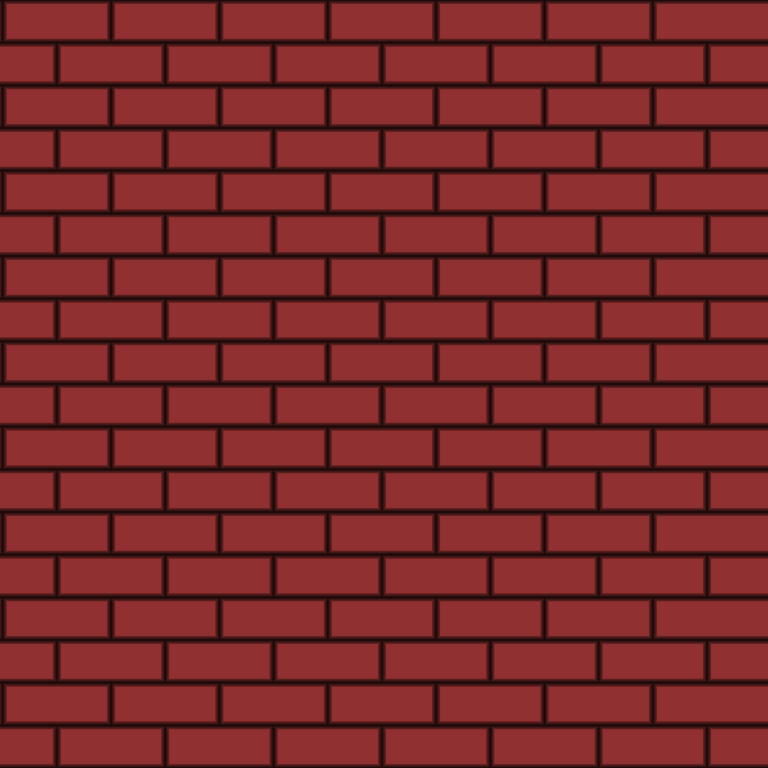
This pattern is drawn by a Shadertoy shader. Its source:

```glsl
// Distance to the nearest joint of a running-bond brick wall
float jointDistance(vec2 p) {
    const float brickWidth = 0.1411;
    const float rowCount = 18.0;

    // Bed joints, with rows counted from the top
    float level = (1.0 - p.y) * rowCount;
    float bed = abs(level - round(level)) / rowCount;

    // Upright joints: alternate rows shift by half a brick, and
    // the seventh joint is the last, so the end brick runs to the edge
    float shift = 0.5 * mod(floor(level), 2.0);
    float column = (p.x - 0.0035) / brickWidth - shift;
    float upright = abs(column - clamp(round(column), 0.0, 6.0)) * brickWidth;

    return min(bed, upright);
}

void mainImage(out vec4 fragColor, in vec2 fragCoord) {
    vec2 uv = fragCoord / iResolution.xy;
    float pixel = 1.0 / min(iResolution.x, iResolution.y);
    float halfJoint = 0.0054;
    float d = jointDistance(uv);

    // The mortar groove darkens toward its centre line
    float groove = mix(0.15, 0.75, clamp(d / halfJoint, 0.0, 1.0));
    float face = smoothstep(halfJoint - 0.5 * pixel, halfJoint + 0.5 * pixel, d);

    vec3 brick = vec3(0.57, 0.19, 0.19);
    fragColor = vec4(brick * mix(groove, 1.0, face), 1.0);
}
```
